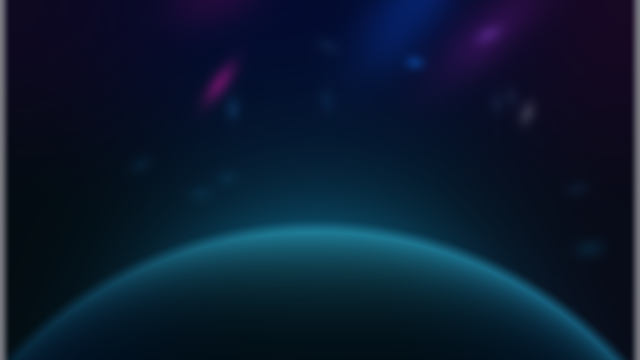
Give the GLSL for this background, as a Shadertoy shader.

```glsl
// Teal-rimmed planet horizon under a dark sky with soft blue and violet nebula streaks.

#define PLANET_CENTER vec2(-0.014, -0.794)
#define PLANET_RADIUS 1.174
#define RIM_COLOR     vec3(0.12, 0.45, 0.53)
#define HALO_COLOR    vec3(0.025, 0.20, 0.25)
#define HALO_HEIGHT   0.16
#define BORDER_COLOR  vec3(0.48, 0.48, 0.51)
#define BORDER_WIDTH  0.015
#define FLECK_COUNT   10
#define FLECK_GAIN    0.06

vec2 hash2(vec2 p) {
    p = vec2(dot(p, vec2(127.1, 311.7)), dot(p, vec2(269.5, 183.3)));
    return fract(sin(p) * 43758.5);
}

float gradientNoise(vec2 p) {
    vec2 i = floor(p), f = fract(p);
    vec2 u = f * f * f * (f * (f * 6.0 - 15.0) + 10.0);
    vec2 e = vec2(0.0, 1.0);
    float a = dot(hash2(i) * 2.0 - 1.0, f);
    float b = dot(hash2(i + e.yx) * 2.0 - 1.0, f - e.yx);
    float c = dot(hash2(i + e.xy) * 2.0 - 1.0, f - e.xy);
    float d = dot(hash2(i + e.yy) * 2.0 - 1.0, f - e.yy);
    return mix(mix(a, b, u.x), mix(c, d, u.x), u.y);
}

// Gaussian ellipse whose long axis is turned by the given angle
float streak(vec2 p, vec2 center, float angle, vec2 size) {
    float c = cos(angle), s = sin(angle);
    vec2 q = mat2(c, -s, s, c) * (p - center) / size;
    return exp(-dot(q, q));
}

vec3 skyBase(vec2 p) {
    float height = smoothstep(0.35, 1.0, p.y);
    float side = smoothstep(0.2, 0.85, abs(p.x));
    vec3 middle = mix(vec3(0.012, 0.06, 0.11), vec3(0.01, 0.04, 0.18), height);
    vec3 low = mix(vec3(0.01, 0.045, 0.065), vec3(0.03, 0.04, 0.09), step(0.0, p.x));
    vec3 high = mix(vec3(0.055, 0.03, 0.13), vec3(0.09, 0.03, 0.14), step(0.0, p.x));
    return mix(middle, mix(low, high, height), side);
}

vec3 nebula(vec2 p) {
    float cloud = 1.0 + 0.5 * gradientNoise(p * 5.0);
    vec3 glow = vec3(0.01, 0.09, 0.24) * streak(p, vec2(0.25, 0.97), 0.9, vec2(0.20, 0.085));
    glow += vec3(0.13, 0.02, 0.13) * streak(p, vec2(0.47, 0.91), 0.75, vec2(0.20, 0.07));
    glow += vec3(0.13, 0.0, 0.06) * streak(p, vec2(-0.28, 1.02), 0.4, vec2(0.14, 0.08));
    glow *= cloud;

    // Bright cores
    glow += vec3(0.33, 0.02, 0.19) * streak(p, vec2(-0.278, 0.769), 0.95, vec2(0.065, 0.026));
    glow += vec3(0.11, 0.06, 0.16) * streak(p, vec2(0.47, 0.905), 0.5, vec2(0.04, 0.024));
    glow += vec3(0.01, 0.12, 0.22) * streak(p, vec2(0.264, 0.826), 0.0, vec2(0.026, 0.02));
    glow += vec3(0.13, 0.13, 0.13) * streak(p, vec2(0.576, 0.685), 1.2, vec2(0.034, 0.022));
    glow += vec3(0.0, 0.07, 0.09) * streak(p, vec2(0.75, 0.31), 0.1, vec2(0.04, 0.025));
    return glow;
}

// Faint out-of-focus specks
vec3 flecks(vec2 p) {
    vec3 sum = vec3(0.0);
    for (int i = 0; i < FLECK_COUNT; i++) {
        vec2 h = hash2(vec2(float(i), 4.0));
        vec2 center = vec2(mix(-0.75, 0.75, h.x), mix(0.45, 0.92, h.y));
        vec3 tint = mix(vec3(0.1, 0.7, 1.0), vec3(0.7), h.x * h.y);
        sum += FLECK_GAIN * tint * streak(p, center, h.y * 3.0, vec2(0.032, 0.022));
    }
    return sum;
}

void mainImage(out vec4 fragColor, in vec2 fragCoord) {
    vec2 p = (fragCoord - vec2(0.5 * iResolution.x, 0.0)) / iResolution.y;
    float dist = length(p - PLANET_CENTER) - PLANET_RADIUS;
    float x2 = p.x * p.x;

    // Sky and the halo above the horizon
    vec3 sky = skyBase(p) + nebula(p) + flecks(p);
    sky += HALO_COLOR * exp(-max(dist, 0.0) / HALO_HEIGHT - x2 / 0.25);

    // Planet: dark body lit inward from the rim, stronger on the right
    float depth = max(-dist - 0.025, 0.0);
    float rimWidth = mix(0.12, 0.045, smoothstep(0.0, 0.85, abs(p.x)));
    float falloff = mix(2.2, 0.8, smoothstep(-0.3, 0.3, p.x));
    float rim = exp(-depth / rimWidth - x2 * falloff);
    vec3 body = mix(vec3(0.0, 0.035, 0.06), vec3(0.0, 0.055, 0.12), smoothstep(0.1, 0.8, abs(p.x)));
    vec3 color = mix(sky, body + RIM_COLOR * rim, 1.0 - smoothstep(-0.03, 0.014, dist));

    // Soft grey strips along both sides
    float inset = 0.5 * iResolution.x / iResolution.y - abs(p.x);
    color = mix(BORDER_COLOR, color, smoothstep(0.0, 2.0 * BORDER_WIDTH, inset));

    fragColor = vec4(clamp(color, 0.0, 1.0), 1.0);
}
```
